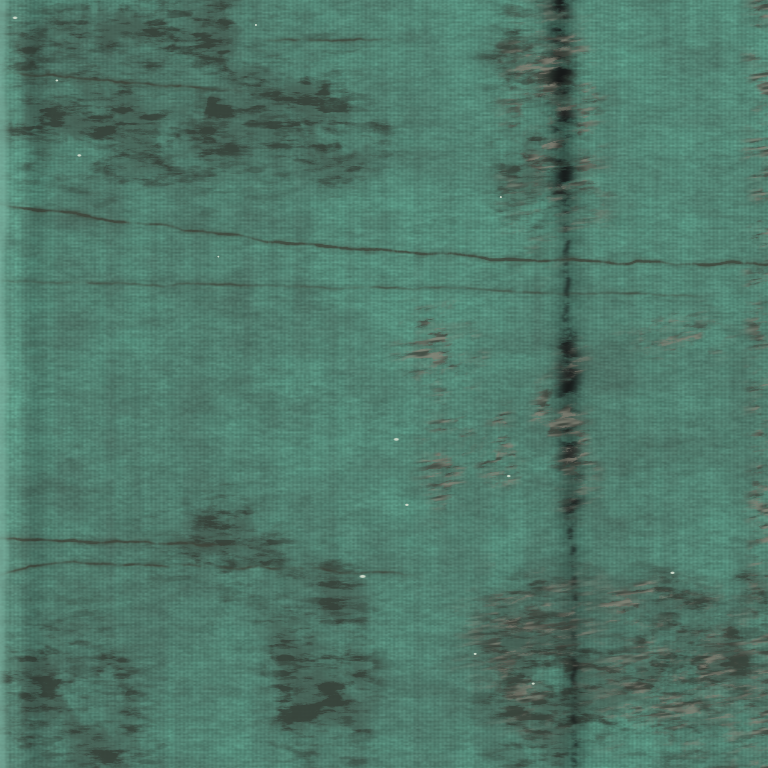
Give the GLSL for this texture, as a Shadertoy shader.

```glsl
float hash(vec2 p) {
    return fract(sin(dot(p, vec2(127.1, 311.7))) * 43758.5453);
}

float noise(vec2 p) {
    vec2 i = floor(p), f = fract(p);
    f = f * f * (3.0 - 2.0 * f);
    return mix(mix(hash(i), hash(i + vec2(1, 0)), f.x),
               mix(hash(i + vec2(0, 1)), hash(i + vec2(1, 1)), f.x), f.y);
}

float fbm(vec2 p) {
    float sum = 0.0, amp = 0.5;
    for (int i = 0; i < 5; i++) {
        sum += amp * noise(p);
        p = p * 2.03 + 17.3;
        amp *= 0.55;
    }
    return sum;
}

// Soft-edged ellipse: xy is the centre, zw the radii
float patchMask(vec2 p, vec4 e) {
    return 1.0 - smoothstep(0.35, 1.15, length((p - e.xy) / e.zw));
}

// Broken, frayed hairline at height y, between two ends along x
float crack(vec2 p, float y, float from, float to, float seed) {
    float wobble = 0.012 * (fbm(vec2(p.x * 20.0, seed)) - 0.5);
    float d = abs(p.y - y - wobble);
    float fray = noise(vec2(p.x * 60.0, p.y * 300.0 + seed));
    float line = exp(-pow(d / 0.0017, 2.0)) + 0.5 * fray * exp(-pow(d / 0.006, 2.0));
    float ends = smoothstep(from - 0.03, from + 0.03, p.x) * (1.0 - smoothstep(to - 0.05, to + 0.05, p.x));
    return line * ends * smoothstep(0.1, 0.8, fbm(vec2(p.x * 40.0, seed)));
}

void mainImage(out vec4 fragColor, in vec2 fragCoord) {
    vec2 p = fragCoord / iResolution.xy;
    vec2 warped = p + 0.07 * vec2(fbm(p * 11.0), fbm(p * 11.0 + 40.0)) - 0.036;

    // Mottled cloth with faint vertical bands
    float mottle = 0.7 + 1.1 * (fbm(p * 4.0 + 3.0) - 0.52) + 0.8 * (fbm(p * vec2(20, 38)) - 0.52);
    mottle += 0.3 * (noise(vec2(p.x * 90.0, p.y * 3.0)) - 0.5);
    vec3 color = mix(vec3(0.295, 0.425, 0.38), vec3(0.345, 0.575, 0.503), clamp(mottle, 0.0, 1.1));

    // Weave and grain
    vec2 thread = cos(p * 6.2832 * 190.0);
    color *= 1.0 + 0.03 * thread.x + 0.03 * thread.y;
    color *= 1.0 + 0.13 * (noise(p * vec2(300, 480)) - 0.5) + 0.1 * (noise(p * vec2(90, 300)) - 0.5);

    // Dark stains with fine horizontal wear
    vec4 stains[9] = vec4[9](
        vec4(0.17, 0.89, 0.26, 0.18), vec4(0.42, 0.85, 0.12, 0.12),
        vec4(0.09, 0.08, 0.14, 0.14), vec4(0.42, 0.13, 0.09, 0.16),
        vec4(0.88, 0.12, 0.17, 0.16), vec4(0.70, 0.86, 0.08, 0.19),
        vec4(0.29, 0.28, 0.10, 0.08), vec4(0.70, 0.13, 0.11, 0.16),
        vec4(0.97, 0.20, 0.05, 0.09));
    float stain = 0.0;
    for (int i = 0; i < 9; i++) stain = max(stain, patchMask(warped, stains[i]));
    float blotch = smoothstep(0.38, 0.72, fbm(warped * vec2(18, 24) + 8.0));
    float streak = smoothstep(0.52, 0.76, fbm(p * vec2(30, 105)));
    float fine = smoothstep(0.5, 0.78, fbm(p * vec2(55, 230) + 70.0));
    color = mix(color, vec3(0.26, 0.34, 0.3), (0.14 + stain) * (0.12 + 0.6 * blotch) * 0.85);
    color = mix(color, vec3(0.2, 0.23, 0.2), min(0.75, (0.09 + 0.75 * stain * (0.3 + blotch)) * (streak + 0.5 * fine)));

    // Vertical crease, worn black in places
    float creaseX = p.x - 0.75 + 0.02 * p.y - 0.012 * (fbm(vec2(3.0, p.y * 60.0)) - 0.5);
    float worn = smoothstep(0.69, 0.76, p.y) + smoothstep(0.30, 0.36, p.y) * (1.0 - smoothstep(0.54, 0.6, p.y));
    float ragged = smoothstep(0.4, 0.68, fbm(p * vec2(35, 95) + 5.0));
    color *= 1.0 - (0.2 + 0.12 * worn) * exp(-pow(creaseX / 0.017, 2.0));
    float core = exp(-pow(creaseX / mix(0.004, 0.013, worn), 2.0));
    color = mix(color, vec3(0.08, 0.09, 0.09), core * ragged * (0.55 + 0.35 * worn));

    // Brown-grey scuffs with slanted fibres
    vec4 scuffs[9] = vec4[9](
        vec4(0.58, 0.55, 0.065, 0.08), vec4(0.57, 0.41, 0.045, 0.08),
        vec4(0.65, 0.43, 0.035, 0.07), vec4(0.745, 0.45, 0.045, 0.14),
        vec4(0.72, 0.84, 0.08, 0.19), vec4(0.84, 0.205, 0.07, 0.04),
        vec4(0.89, 0.12, 0.15, 0.14), vec4(0.69, 0.17, 0.11, 0.13),
        vec4(0.90, 0.56, 0.09, 0.035));
    float scuff = 0.8 * smoothstep(0.97, 1.0, p.x + 0.02 * fbm(p * 20.0));
    for (int i = 0; i < 9; i++)
        scuff = max(scuff, (i == 5 ? 1.5 : i > 5 ? 0.75 : 1.0) * patchMask(warped, scuffs[i]));
    vec2 slanted = vec2(p.x, p.y - 0.12 * p.x);
    float fibre = smoothstep(0.46, 0.68, fbm(slanted * vec2(42, 170) + 30.0));
    float clump = smoothstep(0.38, 0.62, fbm(slanted * vec2(30, 48) + 60.0));
    float shade = smoothstep(0.15, 0.85, noise(slanted * vec2(60, 320)));
    vec3 scuffColor = mix(vec3(0.25, 0.26, 0.23), vec3(0.53, 0.51, 0.46), shade);
    color = mix(color, scuffColor, min(0.8, scuff * (0.2 + 0.8 * fibre) * clump));

    // Long horizontal cracks
    float cracks = crack(p, 0.735 - 0.165 * p.x + 0.085 * p.x * p.x, 0.0, 1.1, 1.5);
    cracks += 0.5 * crack(p, 0.634 - 0.02 * p.x, 0.0, 0.9, 7.5);
    cracks += crack(p, 0.297 - 0.025 * p.x, 0.0, 0.3, 12.5);
    cracks += 0.7 * crack(p, 0.27 - 0.03 * p.x - 0.02 * exp(-p.x * 25.0), 0.0, 0.52, 19.5);
    cracks += 0.7 * crack(p, 0.905 - 0.08 * p.x, 0.02, 0.3, 25.5);
    cracks += 0.8 * crack(p, 0.948, 0.35, 0.5, 31.5);
    color = mix(color, vec3(0.24, 0.25, 0.21), min(0.8, cracks));

    // Pale left edge beside a shaded fold
    float edge = p.x + 0.006 * (noise(vec2(2.0, p.y * 18.0)) - 0.5);
    color *= 1.0 + 0.1 * (1.0 - smoothstep(0.02, 0.04, edge)) - 0.1 * exp(-pow((edge - 0.047) / 0.014, 2.0));
    color = mix(color, vec3(0.5, 0.72, 0.65), 0.6 * (1.0 - smoothstep(0.002, 0.014, edge)));

    // Sparse white flecks
    vec2 cell = floor(p * 22.0);
    vec2 offset = fract(p * 22.0) - 0.25 - 0.5 * vec2(hash(cell + 4.0), hash(cell + 9.0));
    float size = 0.03 + 0.07 * hash(cell + 21.0);
    float fleck = 1.0 - smoothstep(0.4, 1.3, length(offset / vec2(size, 0.3 * size + 0.02)));
    color = mix(color, vec3(0.8, 0.85, 0.79), fleck * step(0.975, hash(cell + 2.0)));

    fragColor = vec4(color, 1.0);
}
```
